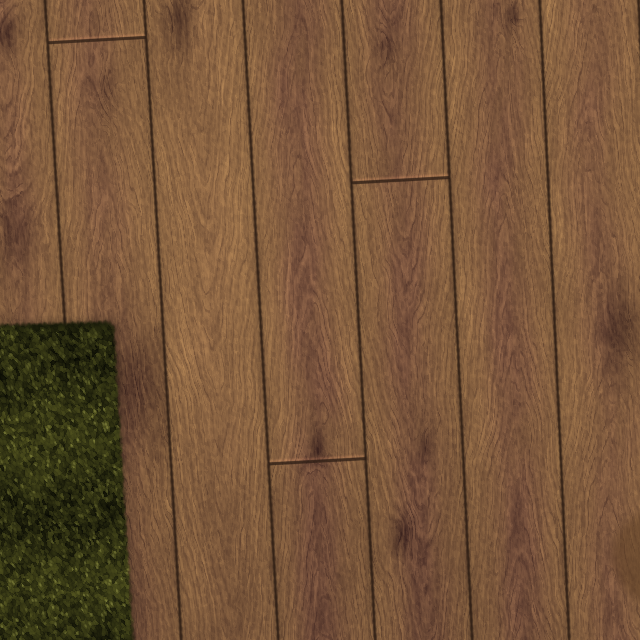
This texture is drawn by a Shadertoy shader. Its source:

```glsl
#define WOOD_DARK vec3(0.34, 0.23, 0.175)
#define WOOD_LIGHT vec3(0.655, 0.485, 0.33)
#define SEAM_COLOR vec3(0.17, 0.11, 0.075)
#define GRASS_DARK vec3(0.095, 0.1, 0.035)
#define GRASS_LIGHT vec3(0.29, 0.295, 0.11)
#define SEAM_WIDTH 0.0016
#define RING_DENSITY 92.0
#define RING_CONTRAST 0.12
#define VEIN_CONTRAST 0.26
#define FIBER_CONTRAST 0.2
#define GRAIN_CONTRAST 0.4
#define GRASS_SCALE 105.0

float hash(vec2 p) { return fract(sin(dot(p, vec2(127.1, 311.7))) * 43758.5); }

// Cellular noise: nearest distance and the random value of that cell
vec2 cells(vec2 p) {
    vec2 best = vec2(9, 0);
    for (int n = 0; n < 9; n++) {
        vec2 cell = floor(p) + vec2(n % 3 - 1, n / 3 - 1);
        float d = length(p - cell - vec2(hash(cell), hash(cell + 41.3)));
        if (d < best.x) best = vec2(d, hash(cell + 17.9));
    }
    return best;
}

// Layered sines, roughly -1 to 1
float waves(vec2 p) {
    float sum = 0.0, amp = 0.5;
    for (int i = 0; i < 4; i++) {
        sum += amp * sin(p.x + 1.7 * sin(p.y)) * cos(p.y * 0.8 + p.x * 0.4);
        p = mat2(1.5, 0.9, -0.9, 1.5) * p + 2.3;
        amp *= 0.6;
    }
    return sum;
}

// Boards lean and narrow toward the bottom; whole numbers are seams
float boardWidth(float y) { return 0.1546 - 0.0031 * y; }
float boardCoord(vec2 p) { return (p.x - 0.0703 - 0.0615 * p.y) / boardWidth(p.y); }

// Knots: x, y from the top, radius, darkness
const vec4 KNOTS[11] = vec4[11](
    vec4(0.28, 0.03, 0.026, 0.5), vec4(0.02, 0.36, 0.038, 0.4), vec4(0.215, 0.6, 0.05, 0.5),
    vec4(0.97, 0.51, 0.036, 0.5), vec4(0.497, 0.7, 0.012, 0.6), vec4(0.628, 0.835, 0.017, 0.5),
    vec4(0.605, 0.07, 0.016, 0.3), vec4(0.01, 0.05, 0.017, 0.5), vec4(0.165, 0.14, 0.02, 0.3),
    vec4(0.803, 0.027, 0.01, 0.5), vec4(0.665, 0.695, 0.012, 0.3));
// Butt joints: board number, height
const vec2 JOINTS[3] = vec2[3](vec2(0, 0.071), vec2(3, 0.316), vec2(2, 0.748));
// Tone, heartwood depth and ring direction of each board
const vec3 BOARDS[8] = vec3[8](
    vec3(0.62, 0.18, 1), vec3(0.58, 0.2, -1), vec3(0.6, 0.04, 1), vec3(0.6, 0.32, -1),
    vec3(0.58, 0.27, 1), vec3(0.64, 0.29, -1), vec3(0.67, 0.22, -1), vec3(0.6, 0.1, 1));

vec3 wood(vec2 p, float px) {
    float k = boardCoord(p), id = floor(k), across = k - id - 0.5;
    vec3 board = BOARDS[int(clamp(id + 1.0, 0.0, 7.0))];
    float piece = 0.0, joint = 1.0;
    for (int i = 0; i < 3; i++) {
        if (id != JOINTS[i].x) continue;
        joint = p.y + 0.055 * p.x - JOINTS[i].y;
        piece = step(0.0, joint);
    }
    vec2 seed = vec2(id * 3.7, piece * 5.3 + id);

    // Knots darken the board and bend its rings
    float bend = 0.0, shade = 0.0, fray = 1.0 + 0.35 * waves(p * vec2(75, 38));
    for (int i = 0; i < 11; i++) {
        vec4 knot = KNOTS[i];
        if (floor(boardCoord(knot.xy)) != id) continue;
        float d = fray * length((p - knot.xy) * vec2(1, 0.5)) / knot.z;
        bend += 11.0 * exp(-d * d * 0.5);
        shade += knot.w * exp(-d * d * 1.3);
    }

    // Cathedral rings around the heart, crossed by thin dark veins
    float drift = across + 0.11 * waves(vec2(1.2, p.y * 7.0) + seed);
    float warp = waves(vec2(k * 5.0, p.y * 11.0) + seed);
    float ripple = waves(vec2(k * 14.0, p.y * 40.0) + seed);
    float ring = RING_DENSITY * sqrt(drift * drift + 0.008) + board.z * p.y * 85.0
               + 5.0 * warp + 1.1 * ripple + bend;
    float line = sin(ring + 0.8 * sin(ring * 0.5)) + 0.4 * sin(ring * 2.3 + 2.0 * ripple);
    float heart = exp(-drift * drift * 16.0) * (0.75 + 0.6 * warp);

    // Long fibers, short streaks, flecks and broken veins
    vec2 lean = vec2(k + 0.03 * warp, p.y);
    float fiber = cells(lean * vec2(26, 13) + seed * 7.0).y - 0.5;
    float streak = cells(lean * vec2(44, 75) + seed).x - 0.47;
    float fleck = cells(mat2(0.9, 0.3, -0.4, 0.8) * p * vec2(270, 190)).y - 0.5;
    float vein = smoothstep(0.65, 1.0, sin(ring * 1.6 + 1.5 * ripple)) * smoothstep(-0.25, 0.4, fiber);

    float tone = board.x + RING_CONTRAST * line * (0.7 + 0.5 * warp) - VEIN_CONTRAST * vein
               + FIBER_CONTRAST * fiber + GRAIN_CONTRAST * (0.6 * streak + 0.4 * fleck)
               + 0.14 * warp - board.y * heart - shade;
    vec2 glow = p - vec2(0.35, 0.36);
    tone += 0.13 * exp(-dot(glow, glow) * 12.0) - 0.12 * smoothstep(0.6, 1.0, p.y);
    vec3 color = mix(WOOD_DARK, WOOD_LIGHT, clamp(tone, -0.35, 1.15));
    color *= mix(vec3(1.01, 1.01, 0.95), vec3(1, 0.96, 1), clamp(heart * board.y * 4.0, 0.0, 1.0));

    // Grooves with slightly ragged edges; joints have a lit lip
    float seam = (0.5 - abs(across)) * boardWidth(p.y);
    float ragged = SEAM_WIDTH + 0.0003 * sin(p.y * 520.0);
    float groove = 1.0 - smoothstep(ragged - px, ragged + px * 1.5, seam);
    color *= 1.0 - 0.18 * exp(-seam * 220.0);
    color = mix(color, SEAM_COLOR, 0.85 * groove);
    color += vec3(0.11, 0.07, 0.05) * exp(-pow((joint + 0.004) / 0.0025, 2.0)) * (1.0 - groove);
    color = mix(color, SEAM_COLOR, 0.75 - 0.75 * smoothstep(0.0012, 0.0012 + 1.5 * px, abs(joint)));

    // Soft round stain at the right edge
    float stain = 1.0 - smoothstep(0.06, 0.085, length(p - vec2(1.03, 0.87)));
    return mix(color, vec3(0.37, 0.25, 0.145), 0.5 * stain);
}

vec3 grass(vec2 p) {
    float sway = waves(p * 21.0);
    vec2 q = p + 0.004 * vec2(sway, waves(p * 37.0 + 4.0));
    vec2 blade = cells(mat2(0.9, 0.45, -0.6, 0.5) * q * GRASS_SCALE * 1.9);
    vec2 tuft = cells(mat2(0.7, -0.4, 0.5, 0.6) * q * GRASS_SCALE);
    float band = 0.48 + 0.16 * cos((p.y - 0.69) * 26.0 + 3.0 * p.x) + 0.1 * sway;
    float light = band + 0.75 * (blade.y - 0.5) + 0.4 * (tuft.y - 0.5) - 0.3 * (blade.x - 0.4);
    light *= smoothstep(0.495, 0.53, p.y);
    float glint = smoothstep(0.82, 0.96, blade.y) * (1.0 - smoothstep(0.15, 0.5, blade.x));
    return mix(GRASS_DARK, GRASS_LIGHT, clamp(light, -0.3, 1.2)) + vec3(0.2, 0.2, 0.13) * glint * band;
}

void mainImage(out vec4 fragColor, in vec2 fragCoord) {
    vec2 p = vec2(0, 1) + vec2(1, -1) * fragCoord / iResolution.xy;
    float px = 1.0 / iResolution.y;
    // Signed distance to the lawn and its rounded corner
    vec2 e = vec2(p.x - 0.166 - 0.0625 * (p.y - 0.52), 0.52 - 0.03 * p.x - p.y);
    float lawn = length(max(e, 0.0)) + min(max(e.x, e.y), 0.0) - 0.012;
    lawn += 0.004 * (cells(p * vec2(150, 90)).x - 0.5);
    vec3 color = wood(p, px) * (1.0 - 0.28 * exp(-max(lawn, 0.0) * 150.0));
    fragColor = vec4(mix(grass(p), color, smoothstep(-0.002 - px, 0.002 + px, lawn)), 1);
}
```
